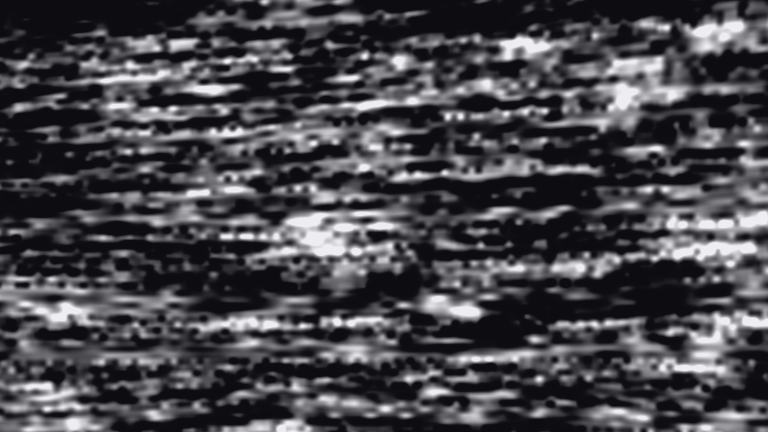
Reproduce this texture procedurally as a WebGL 1 fragment shader.

```glsl
precision highp float;
// Monochrome analog tape static: soft horizontal dashes, streaks and specks.
uniform vec2 u_resolution;

#define GRAIN_FREQ vec2(42.0, 66.0)
#define DASH_FREQ vec2(11.0, 60.0)
#define STREAK_FREQ vec2(2.8, 47.0)
#define PATCH_FREQ vec2(3.2, 9.0)
#define LAYER_WEIGHTS vec4(0.52, 0.60, 0.46, 0.42)
#define TILT 0.085
#define WOBBLE 0.03
#define BLACK_LEVEL 0.045
#define MID_LEVEL 0.228
#define CONTRAST 0.285

float hash(vec2 p) {
  return fract(sin(dot(p, vec2(127.1, 311.7))) * 43758.545);
}

// One scan row of smooth noise, with its own offset and dash length.
float scanRow(float x, float row, float seed) {
  float shift = hash(vec2(row, seed)) * 61.0;
  float stretch = mix(0.55, 1.6, hash(vec2(row, seed + 3.7)));
  float u = x * stretch + shift;
  float cell = floor(u);
  float key = row + seed * 17.0;
  return mix(hash(vec2(cell, key)), hash(vec2(cell + 1.0, key)),
             smoothstep(0.0, 1.0, u - cell));
}

// Blended rows, scaled to zero mean and about unit deviation.
float rowNoise(vec2 p, float seed) {
  float row = floor(p.y);
  float value = mix(scanRow(p.x, row, seed), scanRow(p.x, row + 1.0, seed),
                    smoothstep(0.0, 1.0, p.y - row));
  return (value - 0.5) * 4.66;
}

// Plain lattice noise for the slow bending of the rows.
float softNoise(vec2 p) {
  vec2 cell = floor(p);
  vec2 f = smoothstep(0.0, 1.0, p - cell);
  float low = mix(hash(cell), hash(cell + vec2(1.0, 0.0)), f.x);
  float high = mix(hash(cell + vec2(0.0, 1.0)), hash(cell + 1.0), f.x);
  return mix(low, high, f.y);
}

// Rows climb to the right in the upper part and lie flat below.
vec2 bendRows(vec2 p) {
  float climb = TILT * smoothstep(0.2, 1.0, p.y);
  p.y -= climb * (p.x - 0.9);
  p.y += WOBBLE * (softNoise(p * vec2(1.6, 3.0) + 5.0) - 0.5);
  return p;
}

void main() {
  vec2 screen = gl_FragCoord.xy / u_resolution;
  vec2 p = gl_FragCoord.xy / u_resolution.y;
  vec2 q = bendRows(p);

  // Grains, dashes, long streaks and broad patches.
  vec4 layers = vec4(rowNoise(q * GRAIN_FREQ, 1.0),
                     rowNoise(q * DASH_FREQ, 2.0),
                     rowNoise(q * STREAK_FREQ, 4.0),
                     rowNoise(q * PATCH_FREQ, 7.0));
  float signal = dot(layers, LAYER_WEIGHTS);

  // Dark upper edge, heaviest in the left corner.
  signal -= 1.3 * smoothstep(0.93, 1.0, screen.y);
  signal -= 0.8 * smoothstep(0.35, 0.0, length((screen - vec2(0.0, 1.0)) * vec2(1.3, 1.0)));

  // Tone curve with a soft black floor.
  float tone = MID_LEVEL + CONTRAST * signal + 0.03 * signal * abs(signal);
  float lift = tone - BLACK_LEVEL;
  tone = BLACK_LEVEL + 0.5 * (lift + sqrt(lift * lift + 0.003));
  tone = min(tone, 0.93);

  // Slightly cool phosphor tint.
  gl_FragColor = vec4(vec3(tone) + vec3(0.0, 0.0, 0.02), 1.0);
}
```
